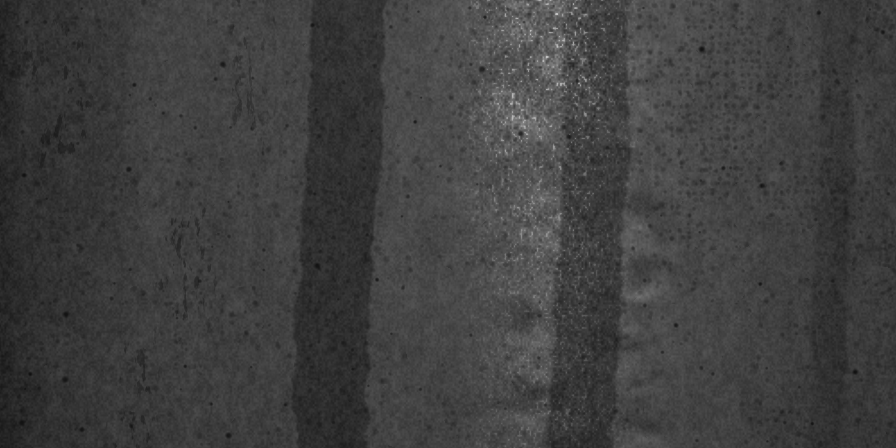
Give the GLSL for this texture, as a Shadertoy shader.

```glsl
// Weathered grey sheet: worn vertical stripes, a grainy sheen and dark specks.
// Broad light is built first, then stripes, blisters, grain and spots are
// layered on it. Space: x runs from 0 to 2, y from 0 (bottom) to 1.

float hash(vec2 p) {
    vec3 q = fract(vec3(p.xyx) * 0.1031);
    q += dot(q, q.yzx + 33.33);
    return fract((q.x + q.y) * q.z);
}

float noise(vec2 p) {
    vec2 cell = floor(p), f = fract(p);
    f = f * f * (3.0 - 2.0 * f);
    float low = mix(hash(cell), hash(cell + vec2(1, 0)), f.x);
    float high = mix(hash(cell + vec2(0, 1)), hash(cell + vec2(1, 1)), f.x);
    return mix(low, high, f.y);
}

float fbm(vec2 p) {
    float sum = 0.0, amplitude = 0.5;
    for (int i = 0; i < 4; i++) {
        sum += amplitude * noise(p);
        p = mat2(1.6, 1.2, -1.2, 1.6) * p + 17.3;
        amplitude *= 0.5;
    }
    return sum / 0.9375;
}

float bell(float x, float center, float width) {
    float d = (x - center) / width;
    return exp(-d * d);
}

// Ragged offset of a stripe side: slow wander plus small nicks.
float ragged(vec2 p, float seed) {
    float wander = noise(vec2(p.y * 6.0, seed)) - 0.5;
    float nicks = fbm(p * vec2(20.0, 32.0) + seed) - 0.5;
    return 0.016 * wander + 0.024 * nicks;
}

// Leaning vertical stripe with ragged sides; left and right are at y = 0.
float stripe(vec2 p, float left, float right, float lean, float soft, float seed) {
    float x = p.x - lean * p.y;
    return smoothstep(-soft, soft, x - left - ragged(p, seed))
         * smoothstep(-soft, soft, right + ragged(p, seed + 40.0) - x);
}

// One round spot in some cells of a grid, kept inside its own cell.
float spots(vec2 p, float cells, float chance, float radius, float seed) {
    vec2 g = p * cells, id = floor(g);
    float size = radius * mix(0.5, 1.0, hash(id + seed + 5.0));
    vec2 center = 0.25 + 0.5 * vec2(hash(id + seed + 11.0), hash(id + seed + 23.0));
    float d = length(fract(g) - center) / cells;
    float present = step(hash(id + seed), chance);
    return present * (1.0 - smoothstep(size * 0.2, size * 1.2, d));
}

// Broad brightness: dark left side, bright centre, dim right and bottom.
float baseLight(vec2 p) {
    float light = mix(0.15, 0.225, smoothstep(-0.02, 0.12, p.x));
    light += 0.04 * smoothstep(0.1, 0.4, p.x);
    light += 0.025 * smoothstep(0.6, 1.0, p.x);
    light += bell(p.x, 1.28, 0.25) * (0.025 + 0.02 * p.y);
    light -= 0.05 * smoothstep(1.5, 2.0, p.x);
    light -= 0.035 * (1.0 - p.y) * (1.0 - p.y);
    return light;
}

// Lit upper sides of soft swellings.
float blisters(vec2 p) {
    vec2 q = p * vec2(10.0, 17.0);
    q += 0.8 * vec2(noise(p * 19.0), noise(p * 19.0 + 31.0));
    float slope = noise(q) - noise(q + vec2(0.12, 0.4));
    return slope + 0.5 * (noise(q * 2.1) - noise(q * 2.1 + vec2(0.1, 0.5)));
}

// Fine two-scale grain centred on zero, slightly taller than wide.
float fineGrain(vec2 p) {
    float fine = noise(p * vec2(250.0, 220.0)) - 0.5;
    float coarse = noise(p * vec2(140.0, 95.0) + 50.0) - 0.5;
    return fine + 0.65 * coarse;
}

void mainImage(out vec4 fragColor, in vec2 fragCoord) {
    vec2 p = fragCoord / iResolution.xy * vec2(2.0, 1.0);
    float shade = baseLight(p);

    // Mottling, fine stains and faint vertical streaks
    shade += 0.03 * (fbm(p * vec2(14.0, 9.0)) - 0.5);
    shade += 0.055 * (fbm(p * vec2(50.0, 38.0) + 33.0) - 0.5);
    shade += 0.03 * (fbm(p * vec2(24.0, 2.0) + 70.0) - 0.5);

    // Patchy sheen around the central stripe, strongest near the top
    float sheen = smoothstep(1.0, 1.16, p.x) * (1.0 - smoothstep(1.26, 1.46, p.x));
    sheen *= 0.3 + 0.7 * smoothstep(0.2, 1.0, p.y);
    float patches = smoothstep(0.35, 0.7, fbm(p * vec2(8.0, 13.0) + 9.0));
    shade += sheen * (0.02 + 0.10 * patches);

    // Blisters on both sides of the central stripe
    float zone = bell(p.x, 1.43, 0.075) + 0.8 * bell(p.x, 1.19, 0.07);
    zone *= 1.0 - 0.5 * smoothstep(0.7, 0.95, p.y);
    shade += 0.16 * zone * blisters(p);

    // Stripes
    float first = stripe(p, 0.655, 0.820, 0.040, 0.005, 3.0);
    float second = stripe(p, 1.225, 1.370, 0.038, 0.007, 8.0);
    float third = stripe(p, 1.800, 1.882, 0.034, 0.008, 14.0);
    float faint = stripe(p, 0.060, 0.268, 0.010, 0.010, 21.0);
    shade *= 1.0 - 0.28 * first;
    shade *= 1.0 - mix(0.32, 0.25, p.y) * second;
    shade *= 1.0 - 0.14 * third;
    shade *= 1.0 - 0.11 * faint * smoothstep(0.0, 0.7, p.y);

    // Fine grain, strongest where the sheen lies
    float grain = fineGrain(p);
    shade += grain * (0.055 + 0.16 * sheen * (0.5 + 0.5 * patches));
    shade += 0.22 * sheen * smoothstep(0.3, 0.65, grain);

    // Thin scuffs on the left
    float scuffs = smoothstep(0.62, 0.74, fbm(p * vec2(75.0, 30.0) + 5.0));
    float scuffArea = smoothstep(0.45, 0.65, noise(p * vec2(7.0, 2.5) + 60.0));
    shade *= 1.0 - 0.3 * scuffs * scuffArea * (1.0 - smoothstep(0.5, 0.7, p.x));

    // Clustered freckles, dense at the upper right
    float cluster = 0.3 + 0.7 * smoothstep(1.35, 1.6, p.x) * smoothstep(0.2, 0.8, p.y);
    cluster *= smoothstep(0.3, 0.65, fbm(p * 7.0 + 90.0));
    shade *= 1.0 - 0.20 * spots(p, 57.0, 0.7 * cluster, 0.008, 71.0);
    shade *= 1.0 - 0.22 * spots(p + 0.37, 41.0, 0.6 * cluster, 0.010, 83.0);

    // Dark specks, from tiny and common to large and rare
    shade *= 1.0 - 0.40 * spots(p, 26.0, 0.07, 0.006, 2.0);
    shade *= 1.0 - 0.60 * spots(p, 9.0, 0.13, 0.009, 37.0);
    shade *= 1.0 - 0.70 * spots(p, 4.0, 0.08, 0.014, 61.0);

    fragColor = vec4(vec3(clamp(shade, 0.0, 1.0)), 1.0);
}
```
